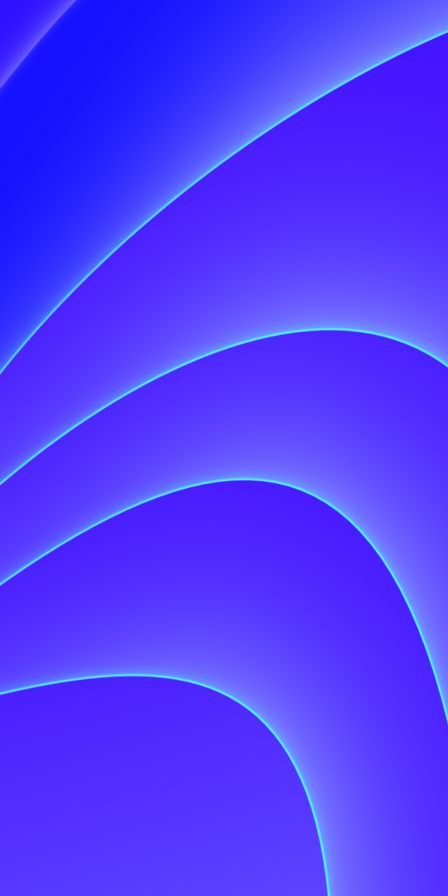
This background is drawn by a Shadertoy shader. Its source:

```glsl
// Nested violet sheets bounded by sweeping curves with glowing cyan rims.
// Each rim is a cubic Bezier; its signed distance drives the sheet gradient,
// the halo and the crisp edge where the next sheet begins.

#define SEGMENTS 48
#define T_START -0.25
#define T_END 1.15
#define GLOW_REACH 0.22
#define RIM_WIDTH 0.0045
#define HALO_WIDTH 0.013
#define LEFT_STRENGTH 0.5

const vec3 BLUE = vec3(0.07, 0.05, 1.0);
const vec3 VIOLET = vec3(0.26, 0.06, 1.0);
const vec3 LAVENDER = vec3(0.47, 0.46, 1.0);
const vec3 CYAN = vec3(0.30, 0.96, 1.0);

vec2 bezier(vec2 a, vec2 b, vec2 c, vec2 d, float t) {
    float s = 1.0 - t;
    return s * s * s * a + 3.0 * s * s * t * b + 3.0 * s * t * t * c + t * t * t * d;
}

// Signed distance to the curve, positive on its upper (left-hand) side
float curveDistance(vec2 p, vec2 a, vec2 b, vec2 c, vec2 d) {
    float nearest = 1e5;
    float side = 1.0;
    vec2 start = bezier(a, b, c, d, T_START);
    for (int i = 1; i <= SEGMENTS; i++) {
        float t = mix(T_START, T_END, float(i) / float(SEGMENTS));
        vec2 end = bezier(a, b, c, d, t);
        vec2 along = end - start;
        vec2 rel = p - start;
        vec2 gap = rel - along * clamp(dot(rel, along) / dot(along, along), 0.0, 1.0);
        float dist2 = dot(gap, gap);
        if (dist2 < nearest) {
            nearest = dist2;
            side = along.x * rel.y - along.y * rel.x < 0.0 ? -1.0 : 1.0;
        }
        start = end;
    }
    return side * sqrt(nearest);
}

// Sheet colour: base far from the rim, lavender near it, cyan on it
vec3 sheet(vec3 base, float dist, float reach, float rimAmount, float x) {
    float outside = max(dist, 0.0);
    float strength = mix(LEFT_STRENGTH, 1.0, smoothstep(0.0, 0.75, x));
    vec3 color = mix(base, LAVENDER, strength * exp(-outside / reach));
    float core = exp(-pow(outside / RIM_WIDTH, 2.0));
    float halo = 0.45 * exp(-outside / HALO_WIDTH);
    float rim = max(core, halo) * mix(0.8, 1.0, strength);
    return mix(color, CYAN, rim * rimAmount);
}

// Coverage below a rim, softened over about one pixel
float below(float dist) {
    float pixel = 1.0 / iResolution.x;
    return 1.0 - smoothstep(-pixel, pixel, dist + 0.002);
}

void mainImage(out vec4 fragColor, in vec2 fragCoord) {
    vec2 p = fragCoord / iResolution.xy * vec2(1.0, 2.0);

    // Rims from top to bottom
    float corner = curveDistance(p, vec2(0.0, 1.805), vec2(0.055, 1.875),
                                 vec2(0.11, 1.94), vec2(0.167, 2.0));
    float upper = curveDistance(p, vec2(0.0, 1.167), vec2(0.281, 1.521),
                                vec2(0.677, 1.792), vec2(1.0, 1.93));
    float middle = curveDistance(p, vec2(0.0, 0.919), vec2(0.339, 1.208),
                                 vec2(0.742, 1.375), vec2(1.0, 1.182));
    float lower = curveDistance(p, vec2(0.0, 0.695), vec2(0.456, 1.016),
                                vec2(0.828, 1.089), vec2(1.0, 0.391));
    float bottom = curveDistance(p, vec2(0.0, 0.451), vec2(0.365, 0.536),
                                 vec2(0.682, 0.537), vec2(0.734, 0.0));

    // Sheets stacked from back to front
    vec3 color = mix(mix(BLUE, VIOLET, 0.6), LAVENDER, 0.75 * exp(-abs(corner) / 0.025));
    float topReach = 0.13 + 0.12 * p.x;
    vec3 topSheet = sheet(BLUE, upper, topReach, 0.9, p.x);
    topSheet = mix(topSheet, LAVENDER, 0.4 * exp(-abs(corner) / 0.008));
    color = mix(color, topSheet, below(corner));
    color = mix(color, sheet(VIOLET, middle, GLOW_REACH, 1.0, p.x), below(upper));
    color = mix(color, sheet(VIOLET, lower, GLOW_REACH, 1.0, p.x), below(middle));
    color = mix(color, sheet(VIOLET, bottom, GLOW_REACH, 1.0, p.x + 0.1), below(lower));

    // Innermost sheet brightens gently toward the lower right
    float lift = clamp(0.4 - 0.55 * p.y + 0.15 * p.x, 0.0, 1.0);
    color = mix(color, mix(VIOLET, LAVENDER, lift), below(bottom));

    fragColor = vec4(color, 1.0);
}
```
